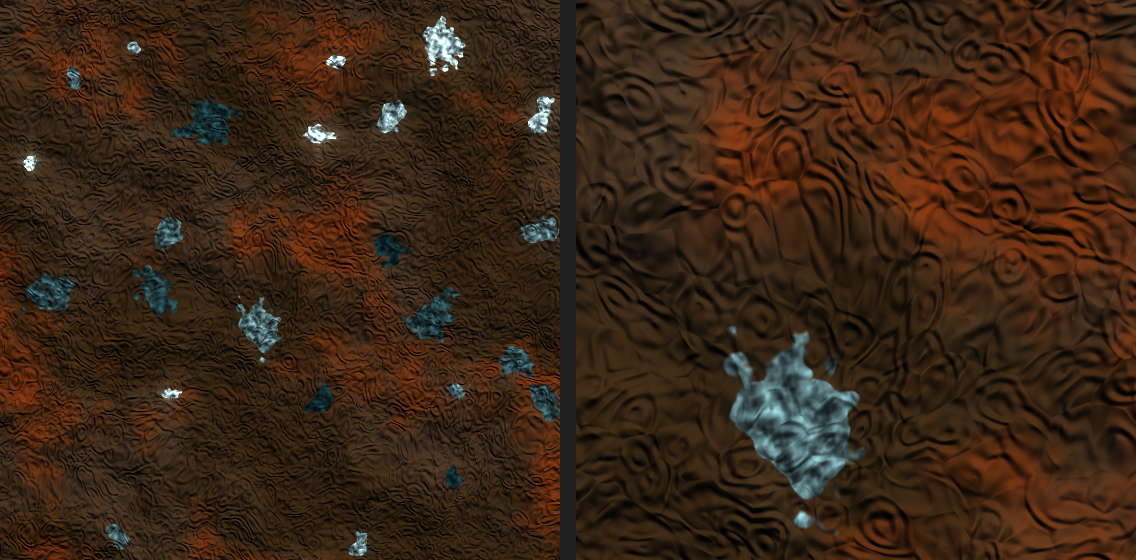
Left: the whole. Right: its middle third, enlarged.
Reproduce this texture procedurally as a three.js fragment shader.

```glsl
// Wrinkled brown rock with rust patches and scattered teal to white crystals.
varying vec2 vUv;

vec2 hash2(vec2 p) {
  return fract(sin(vec2(dot(p, vec2(127.1, 311.7)), dot(p, vec2(269.5, 183.3)))) * 43758.5);
}

// Rotated, self-bending sine layers, roughly -1 to 1
float layers(vec2 p, int count) {
  float sum = 0.0, amp = 0.5;
  for (int i = 0; i < 6; i++) {
    if (i >= count) break;
    p = mat2(0.8, -0.6, 0.6, 0.8) * p + vec2(3.1, 1.7);
    sum += amp * sin(p.x + 1.3 * sin(p.y * 0.9 + 2.0 * sum));
    p *= 1.83;
    amp *= 0.55;
  }
  return sum;
}

// Cellular noise: distance to the nearest scattered point
float cells(vec2 p) {
  vec2 id = floor(p);
  float nearest = 2.0;
  for (int y = -1; y <= 1; y++)
    for (int x = -1; x <= 1; x++) {
      vec2 c = id + vec2(x, y);
      nearest = min(nearest, length(c + hash2(c) - p));
    }
  return nearest;
}

// Lumpy rock overlaid with curling wrinkles wound around scattered points
float rockHeight(vec2 p) {
  vec2 bent = p + 0.02 * vec2(layers(p * 13.0, 3), layers(p.yx * 14.0 + 7.0, 3));
  float lumps = 0.007 * layers(bent * 26.0, 5) + 0.007 * layers(bent.yx * 31.0 + 5.0, 5);
  float curl = cells(bent * 36.0) + 0.5 * layers(bent.yx * 75.0, 2);
  float wrinkles = 0.0009 * sin(14.0 * curl) + 0.0006 * sin(7.0 * layers(bent * 95.0 + 4.0, 3));
  return lumps + wrinkles;
}

// Crystals: x = edge distance (negative inside), y = tone, z = glow
vec3 crystals(vec2 p) {
  vec2 grid = p * 6.0, id = floor(grid);
  float ragged = 0.45 * layers(p * 75.0, 4) + 0.7 * (cells(p * 50.0) - 0.45);
  float streaks = 0.7 + 0.35 * layers(p * vec2(14.0, 230.0), 3) + 0.35 * layers(p * vec2(230.0, 14.0), 3);
  vec3 found = vec3(9.0, 0.0, 0.0);
  for (int y = -1; y <= 1; y++)
    for (int x = -1; x <= 1; x++) {
      vec2 c = id + vec2(x, y);
      vec2 kind = hash2(c + 41.3), look = hash2(c + 17.9);
      if (kind.x > 0.72) continue;
      vec2 q = (c + 0.1 + 0.8 * hash2(c + 5.0) - grid) / 6.0;
      float size = 0.012 + 0.034 * kind.y * kind.y;
      float turn = look.y * 6.28;
      vec2 r = mat2(cos(turn), sin(turn), -sin(turn), cos(turn)) * q;
      float d = length(r * vec2(0.8, 1.2)) / size - 1.0 + ragged;
      float tone = pow(look.x, 1.6);
      if (d < found.x) found.xy = vec2(d, tone);

      // Soft halo with horizontal and vertical smears
      float halo = exp(-length(q) / (size * 0.9));
      float smear = exp(-abs(q.x) / 0.03 - abs(q.y) / 0.012)
                  + exp(-abs(q.y) / 0.03 - abs(q.x) / 0.012);
      found.z += tone * tone * (1.2 * halo + 0.4 * smear) * max(streaks, 0.1);
    }
  return found;
}

void main() {
  vec2 p = vUv;

  // Relief lit from above
  vec2 e = vec2(0.001, 0.0);
  float h = rockHeight(p);
  vec2 slope = vec2(rockHeight(p + e.xy) - h, rockHeight(p + e.yx) - h) / e.x;
  vec3 light = normalize(vec3(0.25, 0.65, 0.75));
  float shade = max(dot(normalize(vec3(-slope, 1.0)), light), 0.0) / light.z;

  // Earth colours: brown, greyer stains and broken rust
  float patches = 0.6 * layers(p * 10.0 + 2.0, 4) + 0.6 * layers(p.yx * 15.0 + 9.0, 5);
  float rust = smoothstep(-0.05, 1.0, patches + 0.2 * layers(p * 70.0, 4));
  float stain = smoothstep(-0.5, 0.7, layers(p.yx * 11.0 + 11.0, 6));
  vec3 earth = mix(vec3(0.2, 0.135, 0.065), vec3(0.25, 0.18, 0.12), stain);
  earth = mix(earth, vec3(0.43, 0.18, 0.055), rust);
  vec3 color = earth * (0.05 + 0.95 * shade) * (0.95 + 9.0 * h);

  // Crystals with rough, faceted faces
  vec3 gem = crystals(p);
  float facet = 0.5 + 0.65 * cells(p * vec2(110.0, 90.0)) + 0.45 * layers(p * 200.0, 4);
  vec3 mineral = mix(vec3(0.07, 0.19, 0.21), vec3(0.95, 1.1, 1.12), gem.y);
  mineral *= max(facet, 0.15) * (0.3 + 0.8 * shade);
  color += vec3(0.26, 0.28, 0.27) * gem.z;
  color = mix(color, mineral, smoothstep(0.07, -0.07, gem.x));

  gl_FragColor = vec4(clamp(color, 0.0, 1.0), 1.0);
}
```
